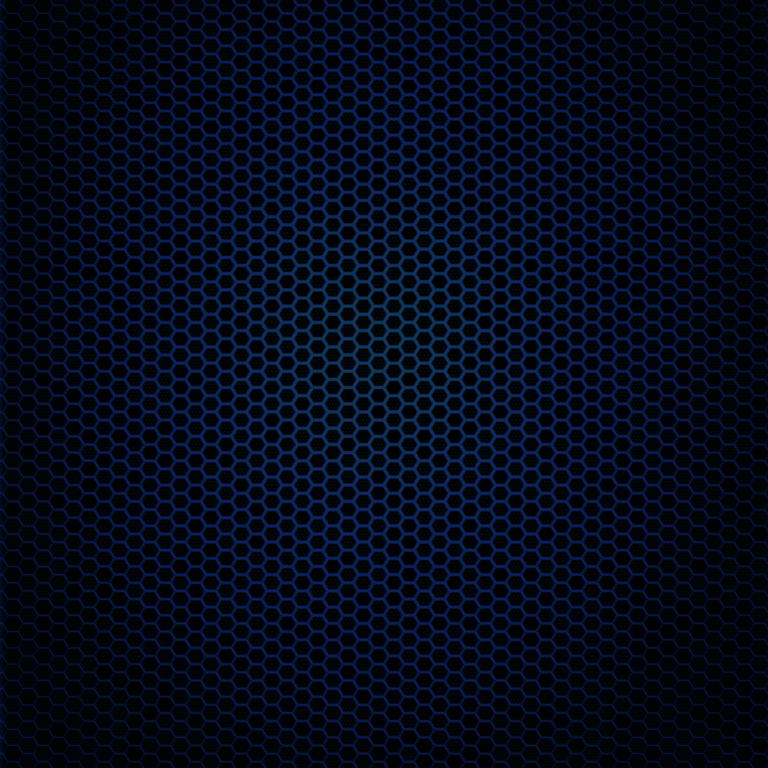
A Shadertoy shader for this pattern:

```glsl
// Fine blue hexagonal mesh over dark dotted cells, lit by a soft central glow.
#define COLUMNS 50.4
#define ROWS 47.2
#define CELL_CENTER vec2(0.493, 0.506)
#define GLOW_CENTER vec2(0.49, 0.55)
#define LINE_WIDTH vec2(0.0016, 0.0041)
#define LINE_SOFTNESS 0.0006
#define DOTS_PER_CELL 5.0
#define CELL_COLOR vec3(0.0, 0.008, 0.014)
#define DOT_COLOR vec3(0.004, 0.045, 0.07)
#define RIM_COLOR vec3(0.035, 0.10, 0.32)
#define MID_COLOR vec3(0.047, 0.135, 0.40)
#define CORE_COLOR vec3(0.06, 0.225, 0.38)

const float HALF_ROOT3 = 0.8660254;

float hash21(vec2 p) {
    vec3 q = fract(vec3(p.xyx) * 0.1031);
    q += dot(q, q.yzx + 33.33);
    return fract((q.x + q.y) * q.z);
}

// Offset from the nearest cell centre in xy, centre position in zw.
vec4 hexCell(vec2 p) {
    vec2 period = vec2(2.0 * HALF_ROOT3, 1.0);
    vec2 centerA = round(p / period) * period;
    vec2 centerB = (floor(p / period) + 0.5) * period;
    vec2 a = p - centerA;
    vec2 b = p - centerB;
    return dot(a, a) < dot(b, b) ? vec4(a, centerA) : vec4(b, centerB);
}

// Distance from the cell border, in cell heights.
float borderDistance(vec2 p) {
    p = abs(p);
    return 0.5 - max(p.y, HALF_ROOT3 * p.x + 0.5 * p.y);
}

// Staggered pinpricks; they melt into their mean when too small to resolve.
float dotLattice(vec2 p, float pixel) {
    vec2 wave = cos(6.2831853 * DOTS_PER_CELL * vec2(p.x + 0.5 * p.y, p.y));
    float dots = smoothstep(0.1, 0.9, 0.25 * (1.0 + wave.x) * (1.0 + wave.y));
    float resolved = 1.0 - smoothstep(0.35, 0.75, pixel * DOTS_PER_CELL);
    return mix(0.22, dots, resolved);
}

void mainImage(out vec4 fragColor, in vec2 fragCoord) {
    vec2 uv = fragCoord / iResolution.xy;
    float pixel = 1.0 / iResolution.y;

    // Slightly flattened hexagons in a regular lattice space
    vec2 lattice = (uv - CELL_CENTER) * vec2(COLUMNS * HALF_ROOT3, ROWS);
    vec4 cell = hexCell(lattice);
    vec2 local = cell.xy;
    float border = borderDistance(local) / ROWS;
    float grain = hash21(round(cell.zw * vec2(1.0 / HALF_ROOT3, 2.0)) + 200.0);

    // Tall oval light, with a small cooler core
    vec2 fromGlow = uv - GLOW_CENTER;
    float spread = length(fromGlow * vec2(1.0, 0.85));
    float light = 1.0 - smoothstep(0.12, 0.58, spread);
    float core = exp(-dot(fromGlow, fromGlow) / 0.035);

    // Mesh lines thin out away from the light
    float halfWidth = 0.5 * mix(LINE_WIDTH.x, LINE_WIDTH.y, sqrt(light));
    float blur = LINE_SOFTNESS + 0.5 * pixel;
    float line = 1.0 - smoothstep(halfWidth - blur, halfWidth + blur, border);

    // One slanted edge direction is fainter in the outskirts
    float slanted = step(abs(local.y), HALF_ROOT3 * abs(local.x) + 0.5 * abs(local.y));
    float faint = slanted * step(local.x * local.y, 0.0);
    line *= 1.0 - 0.45 * faint * (1.0 - light);
    line *= 0.94 + 0.06 * grain;

    vec3 lineColor = mix(RIM_COLOR, MID_COLOR, light);
    lineColor = mix(lineColor, CORE_COLOR, core);
    lineColor *= mix(0.78, 1.0, smoothstep(0.0, 0.4, light));

    // Dark cells, some nearly plain and others visibly dotted
    float dotStrength = mix(0.15, 1.0, smoothstep(0.1, 0.6, grain));
    vec3 color = CELL_COLOR * (0.5 + 0.5 * dotStrength);
    color += DOT_COLOR * dotStrength * dotLattice(local, pixel * ROWS) * (0.55 + 0.45 * light);
    color = mix(color, lineColor, line);

    // Thin blue sheen on the left margin
    color += 0.35 * RIM_COLOR * (1.0 - smoothstep(0.0, 0.007, uv.x));

    fragColor = vec4(color, 1.0);
}
```
